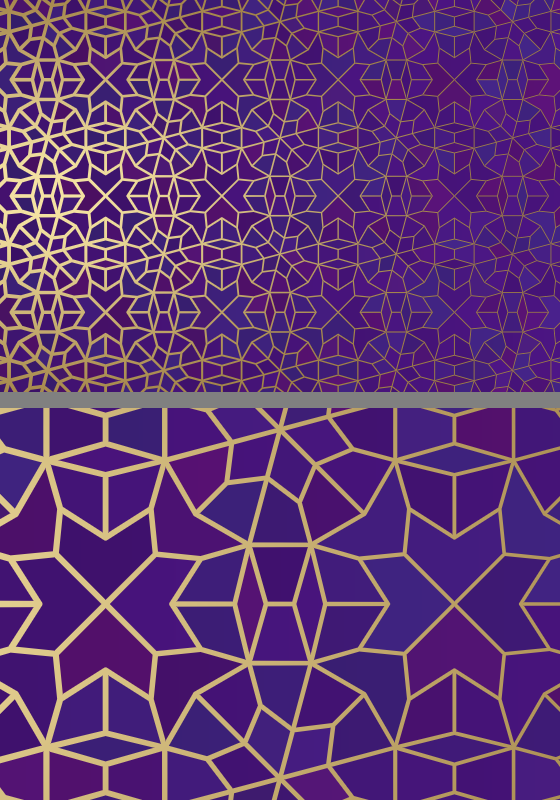
Top: the whole. Bottom: its middle third, enlarged.
A Shadertoy shader for this pattern:

```glsl
// Gold geometric lattice of six-petal rosettes and diagonal crosses over purple cells.
#define PERIOD 0.2966     // repeat size, in canvas heights
#define ROSETTE 0.342     // radius of the twelve-sided rosette
#define WIDE 0.034        // line width at the left edge, in repeats
#define THIN 0.0068       // line width at the right edge
#define PALE_GOLD vec3(0.96, 0.89, 0.64)
#define DARK_GOLD vec3(0.62, 0.50, 0.27)
#define PURPLE vec3(0.275, 0.075, 0.475)
#define INDIGO vec3(0.245, 0.135, 0.495)
#define PLUM vec3(0.350, 0.065, 0.430)

const float PI = 3.14159;

float hash(vec2 p) {
    vec3 q = fract(vec3(p.xyx) * 0.1031);
    q += dot(q, q.yzx + 33.33);
    return fract((q.x + q.y) * q.z);
}

float segment(vec2 p, vec2 a, vec2 b) {
    vec2 ab = b - a, ap = p - a;
    return length(ap - ab * clamp(dot(ap, ab) / dot(ab, ab), 0.0, 1.0));
}

vec2 polar(float r, float angle) {
    return r * vec2(cos(angle), sin(angle));
}

// Six kites in a twelve-sided frame: x is line distance, yz the cell centre, w the frame side.
vec4 rosette(vec2 p) {
    float r = length(p);
    float turn = mod(atan(p.y, p.x) - PI / 12.0, 2.0 * PI);
    float sector = min(floor(turn / (PI / 3.0)), 5.0);
    float local = turn - sector * PI / 3.0;
    float a = min(local, PI / 3.0 - local);
    vec2 q = polar(r, a);
    vec2 arm = vec2(0.143, 0.0);
    vec2 tip = polar(0.216, PI / 6.0);
    float frame = r * cos(a - PI / 12.0) - ROSETTE * cos(PI / 12.0);
    float d = min(abs(frame), segment(q, vec2(0.0), vec2(ROSETTE, 0.0)));
    d = min(d, segment(q, arm, tip));
    d = min(d, segment(q, tip, polar(ROSETTE, PI / 6.0)));

    // A kite spans a full sector; the cells around it span half of one.
    vec2 edge = tip - arm, away = q - arm;
    bool kite = edge.x * away.y - edge.y * away.x > 0.0;
    float middle = kite ? 0.5 : (local < PI / 6.0 ? 0.25 : 0.75);
    vec2 centre = polar(kite ? 0.12 : 0.26, (sector + middle) * PI / 3.0 + PI / 12.0);
    return vec4(d, centre, frame);
}

// Cross, arrows and lens between rosettes: x is line distance, yz the cell centre.
vec3 crossMotif(vec2 p) {
    vec2 q = abs(p);
    bool swapped = q.x > q.y;
    if (swapped) q = q.yx;

    vec2 fork = vec2(0.143);
    vec2 barb = vec2(0.130, 0.273);
    vec2 corner = vec2(0.5) - polar(ROSETTE, PI / 12.0).xy;
    corner = vec2(corner.x, corner.y);
    vec2 tip = vec2(0.0, 0.19);
    vec2 lens = vec2(0.0, 0.37);
    vec2 core = vec2(0.0, 0.46);

    float d = segment(q, vec2(0.0), fork);
    d = min(d, segment(q, fork, barb));
    d = min(d, segment(q, tip, barb));
    d = min(d, segment(q, barb, corner));
    d = min(d, segment(q, tip, lens));
    d = min(d, segment(q, lens, corner));
    d = min(d, segment(q, corner, core));
    d = min(d, segment(q, core, vec2(0.0, 0.5)));

    // Walk outward from the cross to find the enclosing cell.
    vec2 low = q.y < barb.y ? fork : barb;
    vec2 high = q.y < barb.y ? barb : corner;
    float side = mix(low.x, high.x, (q.y - low.y) / (high.y - low.y));
    vec2 centre = vec2(0.07, 0.5);
    if (q.x > side) centre = vec2(0.2);
    else if (q.y < mix(tip.y, barb.y, q.x / barb.x)) centre = vec2(0.0, 0.15);
    else if (q.y < mix(lens.y, corner.y, q.x / corner.x)) centre = vec2(0.07, 0.33);
    else if (q.y < mix(core.y, corner.y, q.x / corner.x)) centre = vec2(0.0, 0.42);
    if (swapped) centre = centre.yx;
    return vec3(d, centre * sign(p));
}

void mainImage(out vec4 fragColor, in vec2 fragCoord) {
    vec2 uv = fragCoord / iResolution.xy;
    vec2 p = (fragCoord - 0.5 * iResolution.xy) / (iResolution.y * PERIOD);
    p.x += 0.5;
    float pixel = 1.0 / (iResolution.y * PERIOD);

    vec2 crossTile = floor(p + 0.5);
    vec2 roseTile = floor(p) + 0.5;
    vec3 motif = crossMotif(p - crossTile);
    vec4 rose = rosette(p - roseTile);
    bool inside = rose.w < 0.0;
    float d = inside ? rose.x : min(motif.x, abs(rose.w));
    vec2 cell = inside ? roseTile + rose.yz : crossTile + motif.yz;

    // Cell tints, slightly deeper on the left
    vec2 id = floor(cell * 100.0 + 0.5) + 700.0;
    vec3 color = mix(PURPLE, INDIGO, smoothstep(0.35, 0.95, hash(id)));
    color = mix(color, PLUM, 0.85 * smoothstep(0.65, 1.0, hash(id + 91.0)));
    color *= mix(0.90, 1.06, uv.x) * mix(0.92, 1.06, hash(id + 37.0));

    // Lines taper to the right and glow near the left middle
    float width = mix(THIN, WIDE, (1.0 - uv.x) * (1.0 - uv.x));
    float line = clamp((0.5 * width - d) / pixel + 0.5, 0.0, 1.0);
    float glow = 1.0 - smoothstep(0.0, 0.72, length((uv - vec2(0.08, 0.5)) * vec2(0.85, 1.15)));
    vec3 gold = mix(DARK_GOLD, PALE_GOLD, glow);
    fragColor = vec4(mix(color, gold, line), 1.0);
}
```
